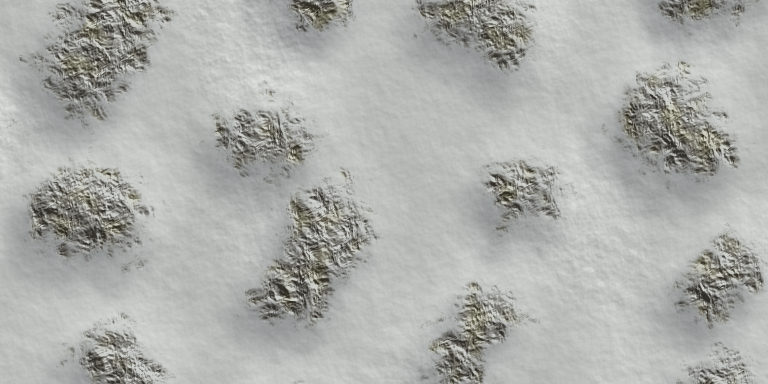
Reproduce this texture procedurally as a WebGL 1 fragment shader.

```glsl
precision highp float;

uniform vec2 u_resolution;

const vec2 LIGHT = vec2(0.5, 0.866);
const vec2 CELL = vec2(0.52, 0.4);
const mat2 OCTAVE = mat2(1.6, 1.2, -1.2, 1.6);

const vec3 SNOW_LIT = vec3(0.81, 0.82, 0.81);
const vec3 SNOW_BASE = vec3(0.70, 0.71, 0.70);
const vec3 SNOW_SHADE = vec3(0.54, 0.55, 0.555);
const vec3 ROCK_DARK = vec3(0.19, 0.18, 0.16);
const vec3 ROCK_MID = vec3(0.47, 0.465, 0.44);
const vec3 OLIVE = vec3(1.0, 0.98, 0.82);

vec2 hash2(vec2 p) {
  vec3 q = fract(p.xyx * vec3(0.1031, 0.1030, 0.0973));
  q += dot(q, q.yzx + 33.33);
  return fract((q.xx + q.yz) * q.zy);
}

float corner(vec2 cell, vec2 offset, vec2 f) {
  return dot(hash2(cell + offset) * 2.0 - 1.0, f - offset);
}

// Gradient noise, roughly -0.7 to 0.7
float noise(vec2 p) {
  vec2 i = floor(p);
  vec2 f = p - i;
  vec2 u = f * f * f * (f * (f * 6.0 - 15.0) + 10.0);
  float low = mix(corner(i, vec2(0.0), f), corner(i, vec2(1.0, 0.0), f), u.x);
  float high = mix(corner(i, vec2(0.0, 1.0), f), corner(i, vec2(1.0), f), u.x);
  return mix(low, high, u.y);
}

float fbm(vec2 p) {
  float sum = 0.0;
  float amp = 0.5;
  for (int i = 0; i < 4; i++) {
    sum += amp * noise(p);
    p = OCTAVE * p + 7.3;
    amp *= 0.55;
  }
  return sum;
}

// Creased rock relief, each octave gently bent by its own noise
float ridges(vec2 p) {
  float sum = 0.0;
  float amp = 0.5;
  for (int i = 0; i < 4; i++) {
    float n = noise(p);
    sum += amp * (1.0 - 2.0 * abs(n));
    p = OCTAVE * p + vec2(11.9, 4.3) + 0.5 * n;
    amp *= 0.62;
  }
  return sum;
}

float capsule(vec2 p, vec2 axis, float radius) {
  float t = clamp(dot(p, axis) / dot(axis, axis), -1.0, 1.0);
  return length(p - axis * t) - radius;
}

// Distance to the nearest outcrop on a staggered, jittered grid
float rockDistance(vec2 p) {
  vec2 home = floor(p / CELL);
  float d = 1.0;
  for (int y = -1; y <= 1; y++) {
    for (int x = -1; x <= 1; x++) {
      vec2 id = home + vec2(float(x), float(y));
      vec2 jitter = (hash2(id + 4.7) - 0.5) * 0.35;
      vec2 shape = hash2(id + 31.3);
      float angle = 6.2832 * hash2(id + 57.1).x;
      vec2 centre = id + vec2(0.5, 0.25 + 0.5 * mod(id.x, 2.0)) + jitter;
      vec2 axis = vec2(cos(angle), sin(angle)) * mix(0.02, 0.11, shape.x);
      d = min(d, capsule(p - centre * CELL, axis, mix(0.085, 0.13, shape.y)));
    }
  }
  return d + 0.05 * noise(p * 7.0) + 0.03 * noise(p * 17.0 + 5.0);
}

vec3 snowColor(vec2 p, float towardLight, float awayFromLight) {
  float rough = smoothstep(-0.1, 0.4, noise(p * 2.3 + 8.0));
  float relief = fbm(p * 17.0) - fbm((p + LIGHT * 0.006) * 17.0);
  float broad = noise(p * 2.7 + 40.0) + 0.4 * noise(p * 6.0 + 15.0);
  float shadow = smoothstep(0.07, -0.08, towardLight);
  float drift = smoothstep(0.09, -0.03, awayFromLight);
  float lit = 0.25 + 0.6 * broad + 0.3 * rough + 0.45 * drift;
  vec3 color = mix(SNOW_BASE, SNOW_LIT, clamp(lit, 0.0, 1.0));
  color = mix(color, SNOW_SHADE, 0.75 * shadow);
  return color + relief * mix(0.24, 0.5, rough);
}

vec3 rockColor(vec2 p, float slope, float side) {
  float tone = smoothstep(-0.26, 0.25, slope + 0.05 * side);
  vec3 color = mix(ROCK_DARK, ROCK_MID, smoothstep(0.0, 0.5, tone));
  color = mix(color, SNOW_LIT, smoothstep(0.4, 0.95, tone));
  float moss = smoothstep(-0.1, 0.4, noise(p * 15.0 + 23.0));
  return color * mix(vec3(1.0), OLIVE, moss * (1.0 - 0.7 * tone));
}

void main() {
  vec2 p = gl_FragCoord.xy / u_resolution.y;

  float d = rockDistance(p);
  float towardLight = rockDistance(p + LIGHT * 0.07);
  float awayFromLight = rockDistance(p - LIGHT * 0.07);

  float height = ridges(p * 15.0);
  float slope = height - ridges((p + LIGHT * 0.005) * 15.0);
  float side = clamp((towardLight - awayFromLight) * 10.0, -1.0, 1.0);

  // Creases break up the edge, leaving wisps of rock in the snow
  float cover = smoothstep(-0.035, 0.045, 0.11 * (0.55 - height) - d);
  vec3 snow = snowColor(p, towardLight, awayFromLight);
  vec3 color = mix(snow, rockColor(p, slope, side), cover);
  gl_FragColor = vec4(clamp(color, 0.0, 1.0), 1.0);
}
```
